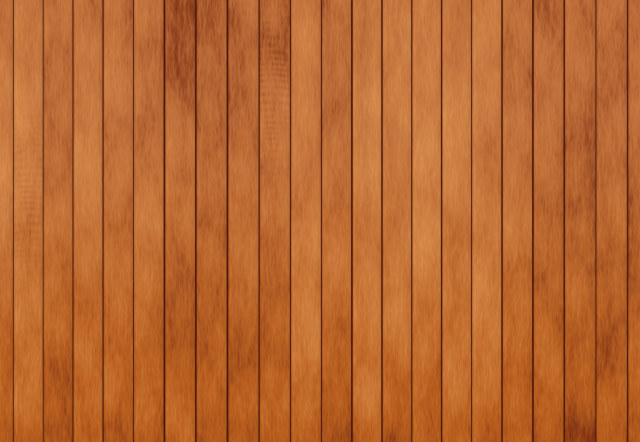
Reproduce this texture procedurally as a WebGL 2 fragment shader.

```glsl
#version 300 es
precision highp float;
// Wall of upright varnished wood planks parted by thin dark seams.
// Each plank gets its own tone; stretched cellular noise makes fibres and
// blotches, sines make cross ripples, and soft glows vary the light.

#define PLANKS 20.84       // planks across the canvas
#define FIRST_SEAM 0.407   // offset of the first seam, in planks
#define SEAM_WIDTH 0.019   // mean half width of a seam, in planks
#define PLANK_VARIATION 0.17
#define LIGHT 1.45         // strength of the broad light and shade
#define FIBRE 0.30
#define BLOTCH 0.25
#define RIPPLE 0.07

uniform vec2 u_resolution;
out vec4 outColor;

const float HEIGHT = PLANKS * 354.0 / 512.0;   // canvas height in planks
const vec3 SEAM = vec3(0.31, 0.09, 0.035);
const vec3 DEEP = vec3(0.48, 0.18, 0.07);
const vec3 AMBER = vec3(0.73, 0.375, 0.12);
const vec3 TAN = vec3(0.74, 0.425, 0.22);
const vec3 PALE = vec3(0.88, 0.59, 0.33);

float hash(vec2 p) {
  vec3 q = fract(p.xyx * vec3(0.1031, 0.1030, 0.0973));
  q += dot(q, q.yzx + 33.33);
  return fract((q.x + q.y) * q.z);
}

// Distance to the nearest jittered point of a unit grid
float cellular(vec2 p) {
  vec2 cell = floor(p);
  float nearest = 2.0;
  for (int j = -1; j <= 1; j++)
    for (int i = -1; i <= 1; i++) {
      vec2 c = cell + vec2(i, j);
      vec2 point = c + vec2(hash(c), hash(c + 57.3));
      nearest = min(nearest, distance(p, point));
    }
  return nearest;
}

float glow(vec2 uv, vec2 center, vec2 size) {
  vec2 d = (uv - center) / size;
  return exp(-dot(d, d));
}

// Broad light and shade over the whole wall
float wallLight(vec2 uv) {
  float light = 0.20 * glow(uv, vec2(0.66, 0.76), vec2(0.09, 0.30));
  light += 0.13 * glow(uv, vec2(0.65, 0.35), vec2(0.14, 0.25));
  light += 0.18 * glow(uv, vec2(0.0, 0.65), vec2(0.05, 0.35));
  light += 0.08 * glow(uv, vec2(0.14, 0.62), vec2(0.08, 0.30));
  light += 0.08 * glow(uv, vec2(0.48, 0.52), vec2(0.06, 0.25));
  light -= 0.22 * glow(uv, vec2(0.30, 0.95), vec2(0.08, 0.25));
  light -= 0.15 * glow(uv, vec2(0.31, 0.26), vec2(0.09, 0.18));
  light -= 0.10 * glow(uv, vec2(0.94, 0.40), vec2(0.05, 0.60));
  return light - 0.08 * smoothstep(0.10, 0.0, uv.y);
}

// Tone of the grain around zero; p is in planks
float grain(vec2 p, float id) {
  float bend = 0.03 * sin(p.y * 1.1 + id * 2.3) + 0.02 * sin(p.y * 2.7 + id);
  vec2 g = vec2(p.x + bend, p.y + 31.0 * hash(vec2(id, 5.0)));
  float fibre = cellular(g * vec2(10.0, 1.3)) + cellular(g * vec2(15.0, 3.2) + 40.0);
  float blotch = cellular(g * vec2(1.6, 0.55) + 80.0);
  float mottle = cellular(g * vec2(4.5, 1.7) + 120.0);
  float tone = FIBRE * (fibre * 0.5 - 0.45) + BLOTCH * (0.48 - blotch);
  return tone + 0.16 * (mottle - 0.45) * smoothstep(0.25, 0.7, blotch);
}

// Fine cross ripples, on some planks only
float ripples(vec2 p, float id) {
  float chosen = step(0.68, hash(vec2(id, 9.0)));
  float middle = HEIGHT * mix(0.5, 0.8, hash(vec2(id, 13.0)));
  float reach = exp(-pow((p.y - middle) / 2.2, 2.0));
  float wave = sin(p.y * 30.0 + 1.5 * sin(p.x * 3.0 + id) + 2.0 * sin(p.y * 3.1));
  return chosen * reach * wave * (0.6 + 0.4 * sin(p.x * 9.0 + p.y * 2.0));
}

void main() {
  vec2 uv = gl_FragCoord.xy / u_resolution;

  // Plank coordinates, with slightly uneven widths
  vec2 p = vec2(uv.x * PLANKS - FIRST_SEAM, uv.y * HEIGHT);
  p.x -= 0.06 * sin((p.x - 7.0) * 0.52);
  float id = floor(p.x) + 3.0;
  float across = fract(p.x);

  // Tone and colour of the wood
  float tone = 0.56 + LIGHT * wallLight(uv) + grain(p, id);
  tone += PLANK_VARIATION * (hash(vec2(id, 1.0)) - 0.5);
  tone += 0.06 * sin(p.y * 0.7 + id * 4.1) + 0.03 * sin(p.y * 1.9 + id * 1.7);
  tone += RIPPLE * ripples(p, id);
  vec3 wood = mix(AMBER, TAN, smoothstep(0.0, 0.8, uv.y));
  vec3 color = mix(DEEP, wood, smoothstep(-0.05, 0.58, tone));
  color = mix(color, PALE, clamp((tone - 0.52) * 1.5, 0.0, 1.0));

  // Seams with a soft shade and a faint lit edge to their right
  float pixel = PLANKS / u_resolution.x;
  float gap = min(across, 1.0 - across);
  float weight = hash(vec2(floor(p.x + 0.5) + 3.0, 21.0));
  float halfWidth = SEAM_WIDTH * mix(0.75, 1.4, weight);
  float seam = 1.0 - smoothstep(halfWidth - 0.6 * pixel, halfWidth + 0.7 * pixel, gap);
  color *= 1.0 - 0.14 * exp(-gap * 18.0);
  color *= 1.0 + 0.05 * exp(-pow((across - 0.10) / 0.04, 2.0));
  outColor = vec4(mix(color, SEAM, seam * mix(0.8, 1.0, weight)), 1.0);
}
```
